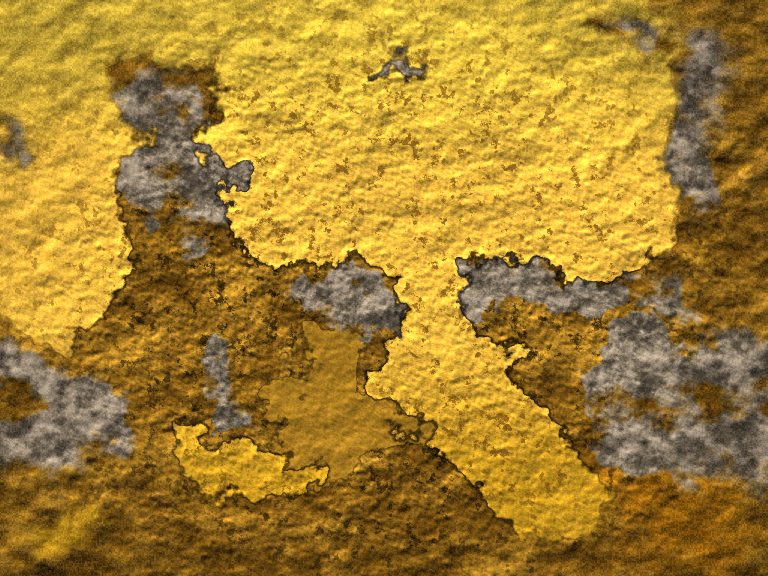
A Shadertoy shader for this texture:

```glsl
// Weathered yellow paint flaking off ochre plaster and grey stone, soft toward the borders.

float hash(vec2 cell) {
    uvec2 k = uvec2(ivec2(cell) + 4096) * uvec2(1597334673u, 3812015801u);
    uint n = (k.x ^ k.y) * 1597334673u;
    n = (n ^ (n >> 15)) * 2246822519u;
    return float((n ^ (n >> 13)) >> 8) / 16777216.0;
}

float noise(vec2 p) {
    vec2 i = floor(p), f = p - i;
    f = f * f * (3.0 - 2.0 * f);
    return mix(mix(hash(i), hash(i + vec2(1, 0)), f.x),
               mix(hash(i + vec2(0, 1)), hash(i + vec2(1, 1)), f.x), f.y);
}

// Layered noise in 0..1; a higher gain gives a rougher result.
float fbm(vec2 p, float gain) {
    float sum = 0.0, total = 0.0, amp = 1.0;
    for (int i = 0; i < 5; i++) {
        sum += amp * noise(p);
        total += amp;
        amp *= gain;
        p = mat2(1.6, 1.2, -1.2, 1.6) * p + 17.3;
    }
    return sum / total;
}

float relief(vec2 p, float gain) {
    return fbm(p * vec2(24.0, 32.0), gain);
}

float capsule(vec2 p, vec2 a, vec2 b, float radius) {
    vec2 pa = p - a, ba = b - a;
    return length(pa - ba * clamp(dot(pa, ba) / dot(ba, ba), 0.0, 1.0)) - radius;
}

float roundBox(vec2 p, vec2 centre, vec2 halfSize, float radius) {
    vec2 d = abs(p - centre) - halfSize + radius;
    return length(max(d, 0.0)) + min(max(d.x, d.y), 0.0) - radius;
}

// Bare stone, negative inside.
float stoneShape(vec2 p) {
    float d = capsule(p, vec2(0.27, 0.86), vec2(0.34, 0.65), 0.065);
    d = min(d, roundBox(p, vec2(1.23, 0.31), vec2(0.2, 0.12), 0.07));
    d = min(d, roundBox(p, vec2(0.05, 0.28), vec2(0.13, 0.09), 0.05));
    d = min(d, capsule(p, vec2(0.84, 0.5), vec2(1.16, 0.49), 0.04));
    d = min(d, capsule(p, vec2(1.2, 0.88), vec2(1.18, 0.68), 0.04));
    d = min(d, capsule(p, vec2(1.02, 0.99), vec2(1.12, 0.94), 0.03));
    d = min(d, capsule(p, vec2(0.56, 0.49), vec2(0.64, 0.46), 0.035));
    d = min(d, capsule(p, vec2(0.4, 0.36), vec2(0.41, 0.32), 0.03));
    d = min(d, capsule(p, vec2(0.65, 0.87), vec2(0.72, 0.885), 0.014));
    return min(d, capsule(p, vec2(0.0, 0.74), vec2(0.05, 0.735), 0.025));
}

// Bright top coat, negative inside.
float paintShape(vec2 p) {
    float d = roundBox(p, vec2(0.76, 0.83), vec2(0.39, 0.29), 0.12);
    d = min(d, roundBox(p, vec2(0.06, 0.74), vec2(0.17, 0.32), 0.08));
    d = min(d, roundBox(p, vec2(0.25, 1.0), vec2(0.25, 0.075), 0.03));
    d = min(d, capsule(p, vec2(0.75, 0.55), vec2(0.74, 0.37), 0.07));
    d = min(d, capsule(p, vec2(0.78, 0.33), vec2(0.94, 0.16), 0.09));
    d = min(d, capsule(p, vec2(0.37, 0.19), vec2(0.43, 0.21), 0.05));
    d = min(d, capsule(p, vec2(0.43, 0.16), vec2(0.54, 0.21), 0.024));
    return min(d, capsule(p, vec2(0.12, 0.08), vec2(0.17, 0.1), 0.04));
}

void mainImage(out vec4 fragColor, in vec2 fragCoord) {
    vec2 p = fragCoord / iResolution.y;
    float blur = smoothstep(0.32, 0.7, length((p - vec2(0.66, 0.47)) * vec2(0.85, 1.05)));
    float gain = mix(0.68, 0.4, blur);
    float soft = mix(0.003, 0.03, blur);

    // Ragged layer borders
    vec2 q = p + 0.2 * (vec2(fbm(p * 9.0, 0.6), fbm(p * 9.0 + 40.0, 0.6)) - 0.5);
    float ragged = 0.035 * (fbm(p * 34.0 + 9.0, gain) - 0.5);
    float stone = stoneShape(q) + ragged;
    float paint = max(paintShape(q) + ragged, -stone);
    float skin = min(capsule(q, vec2(0.58, 0.4), vec2(0.55, 0.29), 0.05),
                     capsule(q, vec2(0.53, 0.26), vec2(0.74, 0.28), 0.075)) + ragged;

    // Relief lit from above
    float height = relief(p, gain);
    float slope = height - relief(p + vec2(-0.003, 0.006), gain);
    float blotch = fbm(p * vec2(7.0, 10.0) + 5.0, 0.6);
    float grit = fbm(p * 65.0 + 21.0, gain);
    float pits = (1.0 - smoothstep(0.27, 0.4, grit)) * (1.0 - 0.8 * blur);

    // Rough plaster with smoother ochre skin
    vec3 plaster = mix(vec3(0.40, 0.27, 0.06), vec3(0.70, 0.51, 0.15),
                       smoothstep(0.3, 0.7, 0.6 * blotch + 0.4 * height));
    float rust = 1.0 - smoothstep(-0.05, 0.05, capsule(q, vec2(1.12, 0.15), vec2(1.25, 0.1), 0.09));
    plaster = mix(plaster, vec3(0.63, 0.40, 0.05), 0.7 * rust);
    vec3 color = plaster * (1.0 + 2.4 * slope) * (1.0 - 0.55 * pits);
    float skinMask = 1.0 - smoothstep(-soft, soft, skin);
    color = mix(color, vec3(0.67, 0.49, 0.13) * (1.0 + 1.1 * slope), 0.85 * skinMask);
    color *= 1.0 - 0.35 * (1.0 - smoothstep(0.0, 0.006, abs(skin))) * (1.0 - blur);

    // Mottled grey stone with ochre remains
    vec3 rock = mix(vec3(0.31, 0.28, 0.24), vec3(0.67, 0.61, 0.54),
                    smoothstep(0.32, 0.66, 0.5 * grit + 0.5 * height));
    float bare = (1.0 - smoothstep(-soft, soft, stone)) * smoothstep(0.3, 0.42, blotch);
    color = mix(color, rock * (1.0 + 1.3 * slope), 0.93 * bare);

    // Shadow under the flakes, then the bright coat
    color *= 1.0 - 0.6 * (1.0 - smoothstep(0.0, 0.011, abs(paint - 0.003))) * (1.0 - blur);
    vec3 coat = mix(vec3(0.76, 0.57, 0.12), vec3(0.94, 0.73, 0.25), smoothstep(0.15, 0.45, p.y));
    coat = mix(coat, vec3(0.91, 0.76, 0.25), smoothstep(0.65, 0.95, p.y));
    coat *= 0.87 + 0.26 * blotch + 1.7 * slope;
    coat = mix(coat, vec3(0.46, 0.31, 0.08), 0.75 * pits);
    coat *= 1.0 + 0.12 * (1.0 - smoothstep(0.0, 0.008, abs(paint + 0.008))) * (1.0 - blur);
    color = mix(color, coat, 1.0 - smoothstep(-soft, soft, paint));

    // Vignette and film grain
    color *= 1.0 - 0.16 * blur * blur;
    color += (hash(floor(p * 384.0)) - 0.5) * mix(0.06, 0.13, blur);
    fragColor = vec4(clamp(color, 0.0, 1.0), 1.0);
}
```
